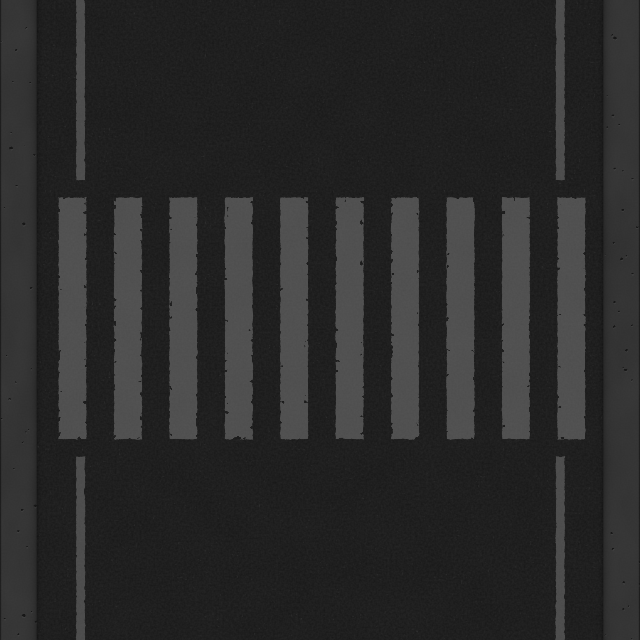
Write a three.js fragment shader that draws this texture.

```glsl
varying vec2 vUv;

vec2 hash2(vec2 p) {
  vec3 q = fract(p.xyx * vec3(0.1031, 0.1030, 0.0973));
  q += dot(q, q.yzx + 33.33);
  return fract((q.xx + q.yz) * q.zy);
}

float gradientCorner(vec2 cell, vec2 corner, vec2 f) {
  float angle = 6.2832 * hash2(cell + corner).x;
  return dot(vec2(cos(angle), sin(angle)), f - corner);
}

float gradientNoise(vec2 p) {
  vec2 i = floor(p), f = fract(p);
  vec2 u = f * f * f * (f * (f * 6.0 - 15.0) + 10.0);
  float low = mix(gradientCorner(i, vec2(0, 0), f), gradientCorner(i, vec2(1, 0), f), u.x);
  float high = mix(gradientCorner(i, vec2(0, 1), f), gradientCorner(i, vec2(1, 1), f), u.x);
  return mix(low, high, u.y);
}

float fbm(vec2 p) {
  float sum = 0.0, amp = 0.5;
  for (int i = 0; i < 4; i++) {
    sum += amp * gradientNoise(p);
    p = p * 2.03 + 17.3;
    amp *= 0.5;
  }
  return sum;
}

float boxDistance(vec2 p, vec2 halfSize) {
  vec2 d = abs(p) - halfSize;
  return length(max(d, 0.0)) + min(max(d.x, d.y), 0.0);
}

float fill(float d) {
  return 1.0 - smoothstep(-0.0008, 0.0008, d);
}

// Sparse round holes; x is the dark hollow, y its lit lower rim
vec2 pits(vec2 uv) {
  vec2 p = uv * 52.0, result = vec2(0.0);
  for (int y = -1; y <= 1; y++) {
    for (int x = -1; x <= 1; x++) {
      vec2 cell = floor(p) + vec2(x, y);
      vec2 seed = hash2(cell + 41.0);
      float present = step(0.76, hash2(cell + 97.0).x);
      vec2 d = p - cell - seed;
      d += 0.07 * gradientNoise(p * 7.0);
      float radius = mix(0.03, 0.13, seed.y * seed.x);
      float hollow = 1.0 - smoothstep(radius - 0.03, radius + 0.04, length(d * vec2(0.8, 1.1)));
      float rim = 1.0 - smoothstep(radius, radius + 0.06, length(d + vec2(-0.02, 0.07)));
      result = max(result, present * vec2(hollow, rim));
    }
  }
  return result;
}

void main() {
  vec2 uv = vUv;
  float grain = gradientNoise(uv * 380.0);
  float fineGrain = gradientNoise(uv * 230.0 + 50.0);
  float mottling = fbm(uv * 14.0);

  // Asphalt with pale flecks
  float shade = 0.121 + 0.022 * grain + 0.02 * fineGrain + 0.012 * mottling;
  shade += 0.05 * smoothstep(0.3, 0.6, gradientNoise(uv * 260.0 + 9.0))
    * smoothstep(-0.2, 0.5, gradientNoise(uv * 45.0));

  // Worn paint edges: small ripple plus scattered chips
  float ripple = 0.0014 * gradientNoise(uv * 110.0) + 0.0008 * grain;
  float chips = 0.006 * smoothstep(0.2, 0.6, gradientNoise(uv * 125.0 + 31.0));
  float paint = 0.315 + 0.012 * grain + 0.008 * fineGrain + 0.012 * mottling;

  // Ten crossing bars
  float bar = clamp(floor((uv.x - 0.1133) / 0.0866 + 0.5), 0.0, 9.0);
  vec2 fromBar = uv - vec2(0.1133 + bar * 0.0866, 0.5026);
  float barMask = fill(boxDistance(fromBar, vec2(0.0217, 0.1888)) + ripple + chips);
  shade = mix(shade, paint, barMask);

  // Lane lines, broken around the crossing
  float lineX = abs(abs(uv.x - 0.5007) - 0.3747) - 0.0069;
  float lineDistance = max(lineX, 0.2161 - abs(uv.y - 0.5026));
  float lineMask = fill(lineDistance + ripple + 0.25 * chips);
  shade = mix(shade, paint - 0.012, lineMask);

  // Concrete kerbs, darkened at both borders
  float kerbDepth = abs(uv.x - 0.5) - 0.4427;
  float concrete = 0.207 + 0.03 * fbm(uv * vec2(16.0, 9.0)) + 0.009 * grain;
  concrete -= 0.055 * exp(-max(kerbDepth, 0.0) * 180.0);
  concrete -= 0.09 * (1.0 - smoothstep(0.0005, 0.003, 0.0573 - kerbDepth));
  vec2 pit = pits(uv);
  concrete += 0.035 * pit.y;
  concrete = mix(concrete, 0.075, 0.9 * pit.x);
  shade -= 0.035 * exp(-abs(kerbDepth) * 300.0);
  shade = mix(shade, concrete, fill(-kerbDepth));

  gl_FragColor = vec4(vec3(shade), 1.0);
}
```
